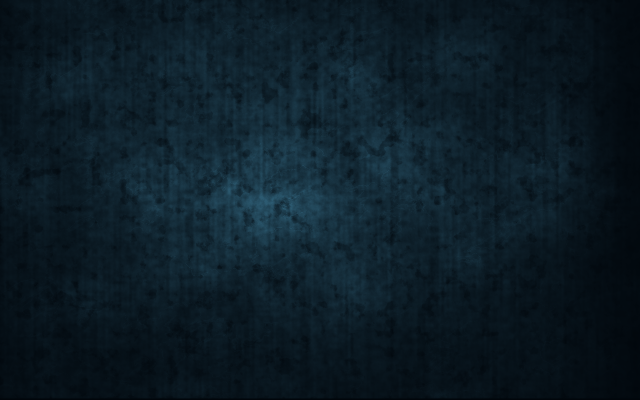
A Shadertoy shader for this background:

```glsl
const vec3 SHADOW = vec3(0.002, 0.022, 0.042);
const vec3 STEEL = vec3(0.150, 0.310, 0.390);

const vec2 LIGHT_CENTER = vec2(0.72, 0.61);
const vec2 LIGHT_SIZE = vec2(0.78, 0.52);
const vec2 GLOW_CENTER = vec2(0.69, 0.54);
const vec2 GLOW_SIZE = vec2(0.24, 0.20);
const float AMBIENT = 0.11;
const float LIGHT_GAIN = 0.34;
const float GLOW_GAIN = 0.25;

const float TILE_WIDTH = 0.698;
const float PATCH_GAIN = 0.32;
const float CLOUD_GAIN = 0.75;
const float GRAIN_GAIN = 0.75;
const float THREAD_GAIN = 0.30;
const float CRACK_GAIN = 0.18;
const float PIT_GAIN = 0.32;

// Worn patches within one tile: center, radius
const int PATCH_COUNT = 9;
const vec3 PATCHES[PATCH_COUNT] = vec3[](
    vec3(0.490, 0.854, 0.075), vec3(0.490, 0.333, 0.070),
    vec3(0.198, 0.800, 0.060), vec3(0.198, 0.270, 0.060),
    vec3(0.080, 0.520, 0.080), vec3(0.630, 0.455, 0.075),
    vec3(0.385, 0.510, 0.080), vec3(0.260, 0.656, 0.085),
    vec3(0.675, 0.590, 0.075));

float hash(vec2 p) {
    return fract(sin(dot(p, vec2(127.1, 311.7))) * 43758.5453);
}

float noise(vec2 p) {
    vec2 cell = floor(p);
    vec2 f = fract(p);
    f = f * f * (3.0 - 2.0 * f);
    float low = mix(hash(cell), hash(cell + vec2(1, 0)), f.x);
    float high = mix(hash(cell + vec2(0, 1)), hash(cell + vec2(1, 1)), f.x);
    return mix(low, high, f.y);
}

float fbm(vec2 p) {
    float sum = 0.0;
    float amplitude = 0.5;
    for (int i = 0; i < 5; i++) {
        sum += amplitude * noise(p);
        p = mat2(1.6, 1.2, -1.2, 1.6) * p + 7.3;
        amplitude *= 0.5;
    }
    return sum / 0.96875;
}

float gaussian(vec2 offset, vec2 size) {
    vec2 q = offset / size;
    return exp(-dot(q, q));
}

// Soft patches repeated sideways, with ragged borders
float wornPatches(vec2 p) {
    vec2 warp = vec2(fbm(p * 13.0), fbm(p * 13.0 + 31.0)) - 0.5;
    p += 0.10 * warp;
    float sum = 0.0;
    for (int i = 0; i < PATCH_COUNT; i++) {
        vec2 offset = p - PATCHES[i].xy;
        offset.x -= TILE_WIDTH * round(offset.x / TILE_WIDTH);
        sum += gaussian(offset, PATCHES[i].z * vec2(1.15, 0.85));
    }
    return sum;
}

// Vertical weave, broken along its length
float threads(vec2 p) {
    float fine = noise(p * vec2(150.0, 7.0)) - 0.5;
    float broad = noise(p * vec2(65.0, 2.5) + 19.0) - 0.5;
    float across = noise(p * vec2(9.0, 140.0) + 43.0) - 0.5;
    return fine + 0.6 * broad + 0.35 * across;
}

// Thin pale creases along the contours of warped noise
float cracks(vec2 p) {
    vec2 q = p * vec2(13.0, 20.0) + 1.8 * fbm(p * 18.0);
    float crease = 1.0 - smoothstep(0.0, 0.035, abs(fbm(q) - 0.5));
    return crease * smoothstep(0.45, 0.65, noise(p * 11.0 + 5.0));
}

void mainImage(out vec4 fragColor, in vec2 fragCoord) {
    vec2 p = fragCoord / iResolution.y;
    vec2 uv = fragCoord / iResolution.xy;

    // Broad light and central glow
    float tone = AMBIENT;
    tone += LIGHT_GAIN * gaussian(p - LIGHT_CENTER, LIGHT_SIZE);
    tone += GLOW_GAIN * gaussian(p - GLOW_CENTER, GLOW_SIZE);

    // Stains and worn patches
    tone *= 0.93 + PATCH_GAIN * wornPatches(p);
    tone *= 1.0 + CLOUD_GAIN * (fbm(p * vec2(7.0, 9.0) + 3.0) - 0.5);

    // Cloth grain, creases and dark pits
    float grain = fbm(p * 75.0) - 0.5;
    float pits = smoothstep(0.56, 0.72, fbm(p * 42.0 + 11.0));
    float surface = 1.0 + GRAIN_GAIN * grain + THREAD_GAIN * threads(p);
    surface += CRACK_GAIN * cracks(p) - PIT_GAIN * pits;
    tone *= surface;

    // Darkened borders
    tone *= mix(0.30, 1.0, smoothstep(1.0, 0.86, uv.x));
    tone *= mix(0.75, 1.0, smoothstep(0.0, 0.06, uv.x));
    tone *= smoothstep(0.001, 0.007, uv.y);

    fragColor = vec4(mix(SHADOW, STEEL, clamp(tone, 0.0, 1.15)), 1.0);
}
```
